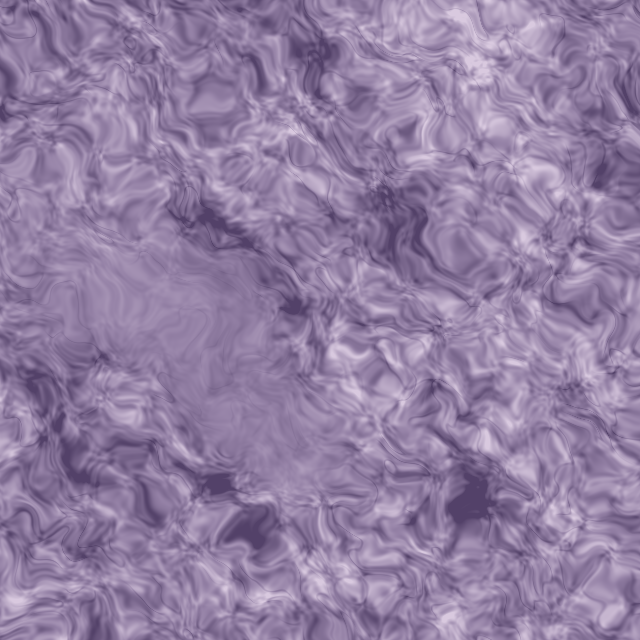
This texture is drawn by a WebGL 1 fragment shader. Its source:

```glsl
precision highp float;
// Stained violet tissue: soft diagonal fibres, fine grain, pale round cells,
// dark crooked fissures and one calm patch. Layers of unit-variance gradient
// noise in warped fibre coordinates add up to a tone that picks the colour.

uniform vec2 u_resolution;

const vec3 DARK_VIOLET = vec3(0.325, 0.255, 0.410);
const vec3 MID_VIOLET  = vec3(0.583, 0.507, 0.652);
const vec3 PALE_LILAC  = vec3(0.850, 0.790, 0.875);
const float TONE_RANGE = 3.0;      // deviations from mid to either end
const float TONE_OFFSET = 0.08;

const float FIBRE_ANGLE = -0.74;   // runs down to the right
const float WARP_COARSE = 0.012;
const float WARP_FINE = 0.005;
const vec2 GRAIN_FREQ = vec2(19.0, 32.0);
const float GRAIN_AMOUNT = 0.52;
const vec2 FISSURE_FREQ = vec2(13.0, 23.0);
const float FISSURE_DEPTH = 1.0;
const float CELL_FREQ = 19.0;
const float CELL_SHARE = 0.5;
const float CELL_GLOW = 1.25;
const float BLOTCH_DEPTH = 1.7;
const vec2 CALM_CENTRE = vec2(0.28, 0.47);
const vec2 CALM_SIZE = vec2(0.30, 0.13);

vec2 hash2(vec2 p) {
  vec3 h = fract(p.xyx * vec3(0.1031, 0.1030, 0.0973));
  h += dot(h, h.yzx + 33.33);
  return fract((h.xx + h.yz) * h.zy);
}

float cornerSlope(vec2 cell, vec2 offset) {
  return dot(hash2(cell) * 2.0 - 1.0, offset);
}

// Gradient noise scaled to a standard deviation of about one.
float noise(vec2 p) {
  vec2 i = floor(p);
  vec2 f = p - i;
  vec2 s = f * f * (3.0 - 2.0 * f);
  vec2 e = vec2(1.0, 0.0);
  float low = mix(cornerSlope(i, f), cornerSlope(i + e, f - e), s.x);
  float high = mix(cornerSlope(i + e.yx, f - e.yx), cornerSlope(i + 1.0, f - 1.0), s.x);
  return 5.8 * mix(low, high, s.y);
}

vec2 noise2(vec2 p) {
  return vec2(noise(p + 17.3), noise(p + 71.9));
}

// Fine grain: three octaves, the finest almost round.
float grain(vec2 q) {
  float sum = 0.0;
  float amount = GRAIN_AMOUNT;
  vec2 freq = GRAIN_FREQ;
  for (int i = 0; i < 3; i++) {
    sum += amount * noise(q * freq + float(i) * 37.7);
    freq *= vec2(2.15, 1.9);
    amount *= 0.86;
  }
  return sum;
}

// Thin dark lines along the zero contours of two noise fields.
float fissures(vec2 q) {
  float sum = 0.0;
  vec2 freq = FISSURE_FREQ;
  for (int i = 0; i < 2; i++) {
    float shift = float(i) * 53.1;
    float line = 1.0 - smoothstep(0.0, 0.38, abs(noise(q * freq + shift + 9.4)));
    float presence = smoothstep(-0.1, 1.0, noise(q * freq * 0.45 + shift + 25.8));
    sum += line * presence;
    freq *= 1.7;
  }
  return sum;
}

// Scattered pale discs of varied radius, each with a faint dark rim.
float cells(vec2 p) {
  vec2 home = floor(p);
  float glow = 0.0;
  float rim = 0.0;
  for (int y = -1; y <= 1; y++) {
    for (int x = -1; x <= 1; x++) {
      vec2 id = home + vec2(float(x), float(y));
      vec2 pick = hash2(id + 211.0);
      float present = step(pick.x, CELL_SHARE);
      float radius = mix(0.28, 0.65, pick.y);
      float d = length(p - id - 0.2 - 0.6 * hash2(id)) / radius;
      glow = max(glow, present * (1.0 - smoothstep(0.45, 1.0, d)));
      rim = max(rim, present * (1.0 - smoothstep(0.0, 0.22, abs(d - 1.1))));
    }
  }
  return glow - 0.45 * rim * (1.0 - glow);
}

void main() {
  vec2 p = gl_FragCoord.xy / u_resolution.y;

  // Tangled fibre coordinates: x along the fibres, y across.
  vec2 w = p + WARP_COARSE * noise2(p * 8.0) + WARP_FINE * noise2(p * 23.0);
  vec2 along = vec2(cos(FIBRE_ANGLE), sin(FIBRE_ANGLE));
  mat2 toFibre = mat2(along.x, -along.y, along.y, along.x);
  vec2 q = toFibre * w;

  // Calm patch where detail fades.
  vec2 calmOffset = toFibre * (w - CALM_CENTRE) / CALM_SIZE;
  float calmEdge = length(calmOffset) + 0.18 * noise(p * 6.0 + 5.0);
  float calm = 1.0 - smoothstep(0.55, 1.25, calmEdge);
  float detail = mix(1.0, 0.3, calm);

  // Tone in standard deviations around the middle violet.
  float tone = TONE_OFFSET - 0.1 * calm;
  tone += 0.38 * noise(q * vec2(2.6, 5.0) + 3.7);
  tone += 0.36 * detail * noise(q * vec2(8.0, 13.0) + 44.2);
  tone += detail * grain(q);
  tone -= FISSURE_DEPTH * detail * fissures(q);

  float cellZone = smoothstep(-0.3, 1.0, noise(q * vec2(3.0, 5.5) + 81.6));
  tone += CELL_GLOW * cellZone * (1.0 - calm) * cells(w * CELL_FREQ);
  float blotch = smoothstep(1.2, 2.2, noise(q * vec2(5.0, 10.0) + 62.5));
  tone -= BLOTCH_DEPTH * detail * blotch;

  float level = clamp(tone / TONE_RANGE, -1.0, 1.0);
  vec3 colour = mix(MID_VIOLET, DARK_VIOLET, max(-level, 0.0));
  colour = mix(colour, PALE_LILAC, max(level, 0.0));
  gl_FragColor = vec4(colour, 1.0);
}
```
